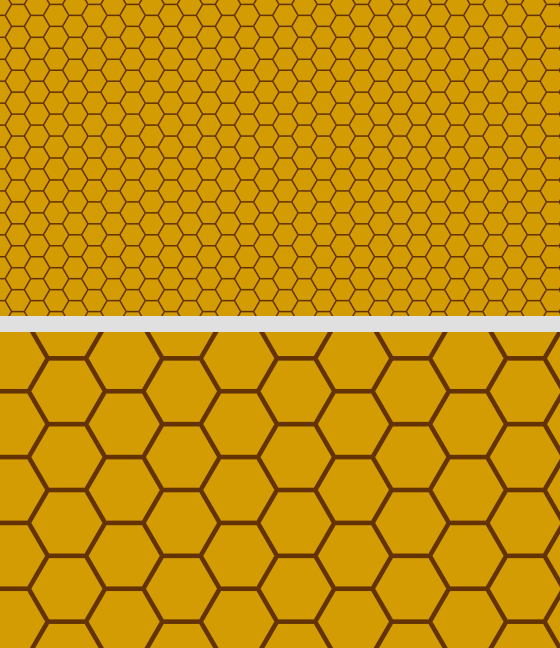
Top: the whole. Bottom: its middle third, enlarged.
This pattern is drawn by a WebGL 1 fragment shader. Its source:

```glsl
precision highp float;
// Honeycomb of flat-topped hexagons: flat amber cells parted by thin brown lines.
// Two interleaved rectangular lattices give the nearest cell centre, and the
// distance to that cell's border draws the line. Lengths are in canvas heights.

uniform vec2 u_resolution;

#define CELL_HEIGHT 0.06944          // 14.4 cells down the canvas
#define COLUMN_PERIOD 0.1209         // two columns, 14.7 periods across at 16:9
#define CELL_ORIGIN vec2(0.017, 0.03472) // one cell centre, from the canvas centre
#define LINE_WIDTH 0.00486
#define CELL_COLOR vec3(0.83, 0.61, 0.01)
#define LINE_COLOR vec3(0.39, 0.20, 0.02)

const float SQRT3 = 1.7320508;

// Offset from the nearest hexagon centre; cells are one unit high.
vec2 nearestCellOffset(vec2 p) {
    vec2 period = vec2(SQRT3, 1.0);
    vec2 evenColumn = mod(p + 0.5 * period, period) - 0.5 * period;
    vec2 oddColumn = mod(p, period) - 0.5 * period;
    return dot(evenColumn, evenColumn) < dot(oddColumn, oddColumn) ? evenColumn : oddColumn;
}

// Distance from a point inside a unit-high, flat-topped hexagon to its border.
float borderDistance(vec2 p) {
    p = abs(p);
    return 0.5 - max(p.y, dot(p, vec2(0.5 * SQRT3, 0.5)));
}

void main() {
    float pixel = 1.0 / u_resolution.y;
    vec2 position = (gl_FragCoord.xy - 0.5 * u_resolution) * pixel - CELL_ORIGIN;

    // Scale to cell units, measure, then return to canvas heights.
    vec2 cellPoint = position * vec2(SQRT3 / COLUMN_PERIOD, 1.0 / CELL_HEIGHT);
    float border = borderDistance(nearestCellOffset(cellPoint)) * CELL_HEIGHT;

    // Smooth the line edge over one pixel.
    float line = clamp((0.5 * LINE_WIDTH - border) / pixel + 0.5, 0.0, 1.0);
    gl_FragColor = vec4(mix(CELL_COLOR, LINE_COLOR, line), 1.0);
}
```
